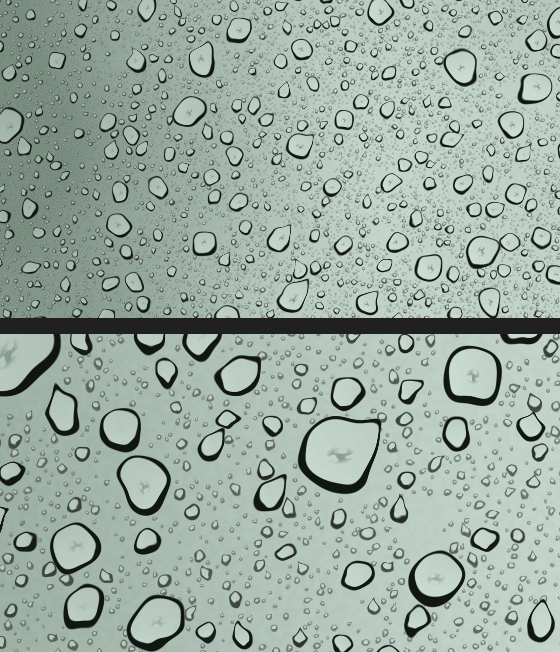
Top: the whole. Bottom: its middle third, enlarged.
This texture is drawn by a Shadertoy shader. Its source:

```glsl
// Rain drops on a misty pane: a soft grey-green gradient under five layers of drops.
// Each layer halves the cell size of a turned, jittered grid; small drops keep clear
// of bigger ones. Every drop is a warped ellipse or tear with an uneven dark rim.

#define LAYERS 5
#define BIGGEST_CELL 0.195
#define DENSITY 0.78
#define RADIUS_RANGE vec2(0.13, 0.265)
#define RIM_WIDTH 0.036
#define WOBBLE 0.5
#define TEAR_SHARE 0.35
#define MIST_DARK vec3(0.47, 0.55, 0.50)
#define MIST_PALE vec3(0.765, 0.835, 0.795)
#define DROP_PALE vec3(0.80, 0.865, 0.83)
#define RIM_INK vec3(0.05, 0.07, 0.05)

struct Drop { vec2 centre; float radius; vec4 shape; bool present; };

vec4 hash4(vec2 p) {
    vec4 h = fract(p.xyxy * vec4(0.1031, 0.1030, 0.0973, 0.1099));
    h += dot(h, h.wzxy + 33.33);
    return fract((h.xxyz + h.yzzw) * h.zywx);
}

float noise(vec2 p) {
    vec2 i = floor(p), f = fract(p);
    f = f * f * (3.0 - 2.0 * f);
    float low = mix(hash4(i).x, hash4(i + vec2(1, 0)).x, f.x);
    float high = mix(hash4(i + vec2(0, 1)).x, hash4(i + vec2(1, 1)).x, f.x);
    return mix(low, high, f.y);
}

mat2 spin(float a) {
    float c = cos(a), s = sin(a);
    return mat2(c, -s, s, c);
}

float cellSize(int layer) { return BIGGEST_CELL * exp2(-float(layer)); }
float gridTurn(int layer) { return 0.45 + 1.3 * float(layer); }

vec2 cellAt(vec2 p, int layer) {
    return floor(spin(gridTurn(layer)) * p / cellSize(layer));
}

Drop dropIn(vec2 cell, int layer) {
    vec2 seed = cell + 71.0 * float(layer) + 200.0;
    vec4 place = hash4(seed);
    Drop d;
    d.shape = hash4(seed + 413.0);
    vec2 spot = cell + 0.5 + 0.6 * (place.xy - 0.5);
    d.centre = spin(-gridTurn(layer)) * spot * cellSize(layer);
    d.radius = cellSize(layer) * mix(RADIUS_RANGE.x, RADIUS_RANGE.y, pow(place.z, 1.5));
    d.present = place.w < DENSITY;
    return d;
}

// True when a drop would touch one of a bigger layer
bool crowded(Drop d, int layer) {
    for (int l = 0; l < layer; l++) {
        vec2 home = cellAt(d.centre, l);
        for (int k = 0; k < 9; k++) {
            Drop big = dropIn(home + vec2(k % 3 - 1, k / 3 - 1), l);
            float gap = length(d.centre - big.centre) - d.radius - 1.15 * big.radius;
            if (big.present && gap < 0.0) return true;
        }
    }
    return false;
}

// Maps an offset from the centre to drop space, where the outline is the unit circle
vec2 dropSpace(vec2 q, Drop d) {
    float lean = 1.9 * (d.shape.x - 0.5) - 0.25 - 0.25 * d.centre.x;
    q = spin(lean) * q / d.radius;
    vec2 warp = q * 0.9 + d.shape.zw * 60.0;
    q += WOBBLE * (vec2(noise(warp), noise(warp + 17.0)) - 0.5);
    q.y /= 1.0 + 0.45 * d.shape.y * d.shape.y;
    float tear = step(d.shape.z, TEAR_SHARE) * (0.4 + 0.6 * d.shape.w);
    float top = max(q.y, 0.0);
    q.y -= top * 0.3 * tear;
    q.x *= 1.0 + 1.3 * tear * top * top;
    return q;
}

vec3 mist(vec2 uv, vec2 p) {
    float tone = smoothstep(-0.1, 0.75, uv.x);
    tone += 0.16 * (noise(p * 2.6 + 5.0) - 0.5);
    tone -= 0.18 * exp(-18.0 * dot(uv - vec2(0.08, 0.55), uv - vec2(0.08, 0.55)));
    tone -= 0.22 * exp(-14.0 * dot(uv - 1.0, uv - 1.0));
    vec3 col = mix(MIST_DARK, MIST_PALE, clamp(tone, 0.0, 1.0));
    return col + 0.025 * (noise(p * 210.0) - 0.5);
}

void mainImage(out vec4 fragColor, in vec2 fragCoord) {
    vec2 uv = fragCoord / iResolution.xy;
    vec2 p = fragCoord / iResolution.y;
    float soft = 0.75 / iResolution.y;
    vec3 back = mist(uv, p);
    vec3 col = back;
    vec2 shade = normalize(vec2(mix(0.8, -0.7, uv.x), -0.75));

    // Paint from the finest specks up to the biggest drops
    for (int layer = LAYERS - 1; layer >= 0; layer--) {
        vec2 home = cellAt(p, layer);
        for (int k = 0; k < 9; k++) {
            Drop d = dropIn(home + vec2(k % 3 - 1, k / 3 - 1), layer);
            vec2 offset = p - d.centre;
            if (!d.present || length(offset) > 2.2 * d.radius + soft) continue;
            vec2 q = dropSpace(offset, d);
            float dist = (length(q) - 1.0) * d.radius;
            if (dist > soft || crowded(d, layer)) continue;

            // Rim, thicker on the shaded side
            float facing = dot(offset / max(length(offset), 1e-4), shade);
            float width = RIM_WIDTH * sqrt(d.radius) * mix(0.45, 1.2, 0.5 + 0.5 * facing);
            width *= 0.6 + 0.8 * noise(q * 1.8 + d.shape.xy * 40.0);
            float cover = smoothstep(soft, -soft, dist);
            float inner = smoothstep(soft, -soft, dist + width);

            // Clear body with a grey fleck in the middle of big drops
            vec3 body = mix(back, DROP_PALE, 0.5) * (1.0 - 0.04 * q.y);
            float fleck = smoothstep(0.3, 0.1, length(q)) * smoothstep(0.35, 0.7, noise(q * 9.0 + 30.0));
            body = mix(body, MIST_DARK, 0.75 * fleck * smoothstep(0.018, 0.03, d.radius));
            float ink = mix(0.4, 0.98, smoothstep(0.001, 0.012, d.radius));
            col = mix(col, body, cover);
            col = mix(col, RIM_INK, ink * (cover - inner));
        }
    }
    fragColor = vec4(col, 1.0);
}
```
